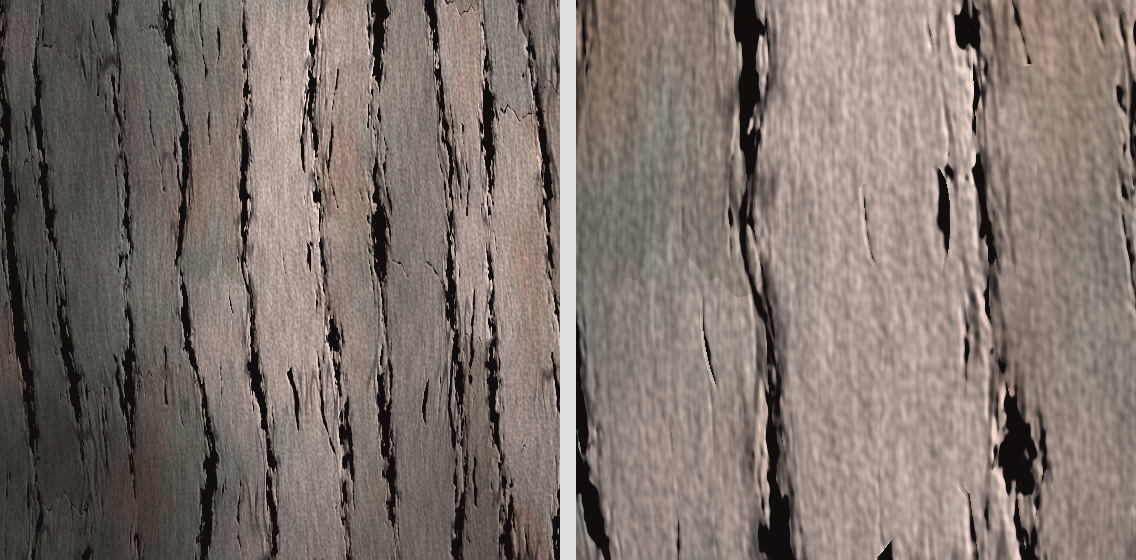
Left: the whole. Right: its middle third, enlarged.
A Shadertoy shader for this texture:

```glsl
// Weathered tree bark: long leaning plates, dark splintered fissures and fibrous grain.

struct Strip { float gap; float id; };               // distance to fissure, plate number
struct Bark { float relief; float gap; float fray; float fibre; vec2 plate; };

float hash(vec2 p) {
    vec3 a = fract(p.xyx * 0.1031);
    a += dot(a, a.yzx + 33.33);
    return fract((a.x + a.y) * a.z);
}

float corner(vec2 cell, vec2 offset) {
    float angle = 6.2832 * hash(cell);
    return dot(vec2(cos(angle), sin(angle)), offset);
}

// Gradient noise, roughly -1 to 1
float noise(vec2 p) {
    vec2 i = floor(p), f = p - i;
    vec2 u = f * f * f * (f * (f * 6.0 - 15.0) + 10.0);
    vec2 e = vec2(1.0, 0.0);
    float low = mix(corner(i, f), corner(i + e, f - e), u.x);
    float high = mix(corner(i + e.yx, f - e.yx), corner(i + 1.0, f - 1.0), u.x);
    return 1.5 * mix(low, high, u.y);
}

float fbm(vec2 p, int octaves) {
    float sum = 0.0, gain = 0.6;
    for (int i = 0; i < octaves; i++) {
        sum += gain * noise(p);
        p = p * 2.03 + 17.1;
        gain *= 0.55;
    }
    return sum;
}

// Wandering upright fissures that open and close along their length
Strip strips(vec2 p, float count, float width, float cover, float seed) {
    float cell = floor(p.x * count);
    Strip s = Strip(1.0, cell - 2.0);
    for (float k = -2.0; k <= 1.0; k++) {
        float n = cell + k;
        float row = n * 7.31 + seed;
        float line = (n + 0.65 * hash(vec2(n, seed))) / count;
        line += 0.3 / count * noise(vec2(p.y * 2.5, row));
        line += 0.005 * noise(vec2(p.y * 13.0, row + 2.4));
        float off = p.x - line;
        float ragged = 0.5 * noise(vec2(p.y * 38.0, row + 1.7 * sign(off)));
        float open = width * (noise(vec2(p.y * 4.5, row + 0.5)) + cover + ragged);
        if (off > 0.0) s.id = n;
        s.gap = min(s.gap, abs(off) - open);
    }
    return s;
}

// Distance to an occasional break across one plate; row receives the piece number
float crossBreak(vec2 p, float id, float period, out float row) {
    float y = p.y / period + hash(vec2(id, 5.0)) * 3.0;
    y += 0.07 * noise(vec2(p.x * 20.0, id)) + 0.03 * noise(vec2(p.x * 85.0, id + 0.5));
    row = floor(y);
    float edge = floor(y + 0.5);
    float open = 0.006 * (noise(vec2(p.x * 26.0, edge + id * 3.7)) - 0.1);
    return max(abs(y - edge) * period - open, 0.02 * step(hash(vec2(edge, id)), 0.4));
}

Bark bark(vec2 p) {
    // Splinters tear the fissure walls and bridge the narrow ones
    float splinter = 0.005 * noise(p * vec2(85.0, 16.0)) + 0.005 * noise(p * vec2(170.0, 42.0))
                   + 0.0025 * noise(p * vec2(300.0, 130.0));
    vec2 bent = p + vec2(0.012 * noise(p * 7.0), 0.0);
    Strip wide = strips(p, 9.0, 0.0115, 0.2, 3.0);
    Strip thin = strips(bent, 21.0, 0.0045, 0.25, 41.0);
    Strip hair = strips(bent, 46.0, 0.0028, 0.25, 87.0);
    float torn = wide.gap + splinter;

    // Shaggy belts hug the fissures and spread in places over the plates
    float spread = 0.5 + 0.5 * noise(p * vec2(9.0, 5.0) + 70.0);
    float belt = 1.0 - smoothstep(0.0, 0.012 + 0.034 * spread * spread, torn);
    float shaggy = max(belt, 0.9 * smoothstep(0.62, 0.85, spread));
    float thinGap = thin.gap + 0.4 * splinter + 0.005 * (1.0 - shaggy) * step(spread, 0.62);
    float hairGap = hair.gap + 0.35 * splinter + 0.006 * (1.0 - shaggy);
    float crack = min(thinGap, hairGap);

    float row;
    float across = crossBreak(p, wide.id, 0.6, row) + 0.3 * splinter;
    float fibre = fbm(p * vec2(115.0, 16.0), 3);
    float relief = smoothstep(-0.004, 0.01, torn)
                 + 0.4 * smoothstep(-0.001, 0.004, min(crack, across))
                 + fibre * (0.1 + 0.4 * shaggy) + 0.1 * noise(p * vec2(270.0, 160.0));
    return Bark(relief, min(min(torn, crack), across), shaggy, fibre, vec2(wide.id, row));
}

vec3 plateColour(vec2 plate, vec2 p, float fray) {
    const vec3 pinkTan = vec3(0.62, 0.56, 0.535);
    const vec3 ashGrey = vec3(0.55, 0.52, 0.50);
    const vec3 umber = vec3(0.48, 0.425, 0.39);
    const vec3 lichen = vec3(0.46, 0.49, 0.46);
    const vec3 rust = vec3(0.58, 0.43, 0.37);
    vec3 colour = mix(ashGrey, umber, hash(plate + 9.0));
    colour = mix(colour, pinkTan, smoothstep(0.3, 0.8, hash(plate + 23.0)));
    float patches = fbm(p * vec2(7.0, 3.5), 3);
    colour = mix(colour, lichen, smoothstep(-0.3, 0.5, patches + 0.3 - p.x) * 0.65);
    float stain = smoothstep(0.25, 0.75, noise(p * vec2(9.0, 4.0) + 31.0) + 0.2 * fray);
    return mix(colour, rust, 0.45 * stain);
}

// Dim left and lower corner, bright band through the middle
float daylight(vec2 uv) {
    float side = mix(0.5, 0.95, smoothstep(0.05, 0.52, uv.x + 0.12 * (uv.y - 0.5)));
    vec2 fromGlow = (uv - vec2(0.52, 0.6)) / vec2(0.13, 0.4);
    float glow = 0.15 * exp(-dot(fromGlow, fromGlow));
    float dapple = 0.16 * fbm(uv * vec2(5.0, 3.0) + 8.0, 2);
    return (side + glow + dapple) * mix(0.78, 1.0, smoothstep(0.0, 0.4, uv.y));
}

void mainImage(out vec4 fragColor, in vec2 fragCoord) {
    const vec3 fissure = vec3(0.065, 0.05, 0.05);
    vec2 uv = fragCoord / iResolution.xy;
    float lean = 0.05 * uv.y + 0.035 * noise(uv * vec2(3.0, 1.7) + 4.0);
    vec2 p = uv + vec2(lean, 0.0);

    // Relief lit from the upper right
    Bark here = bark(p);
    Bark toLight = bark(p + vec2(0.0018, 0.0015));
    float slope = clamp(here.relief - toLight.relief, -0.5, 0.45);

    vec3 colour = plateColour(here.plate, uv, here.fray) * daylight(uv);
    float grain = 0.15 * noise(p * vec2(260.0, 140.0) + 5.0);
    colour *= max(0.1, 1.06 + 0.85 * slope + 0.2 * here.fibre + grain);

    // Frayed strands and open fissures
    float strand = abs(noise(p * vec2(75.0, 9.0) + 60.0));
    float shadow = here.fray * (1.0 - smoothstep(0.03, 0.22, strand));
    colour = mix(colour, fissure, 0.6 * shadow);
    float blur = max(0.001, 0.55 / iResolution.y);
    colour = mix(fissure, colour, smoothstep(-blur, blur, here.gap));
    fragColor = vec4(clamp(colour, 0.0, 1.0), 1.0);
}
```
